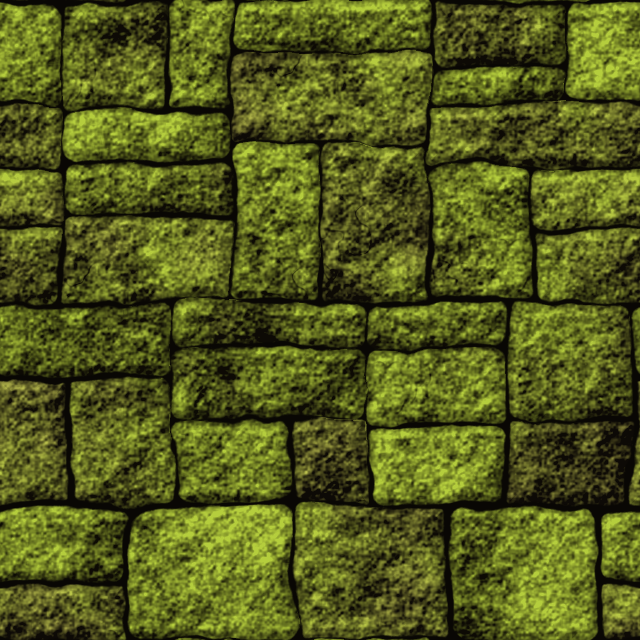
Give the GLSL for this texture, as a WebGL 1 fragment shader.

```glsl
precision highp float;
// Mossy dry-stone wall: three courses are split again and again into
// uneven blocks, whose wobbling rounded edges leave thin black joints.
// Layered tiling noise gives the relief, moss patches, creases and grain.

uniform vec2 u_resolution;

float hash(vec2 p) {
  vec3 q = fract(p.xyx * vec3(0.1031, 0.1030, 0.0973));
  q += dot(q, q.yzx + 33.33);
  return fract((q.x + q.y) * q.z);
}

// Value noise with n cells across the canvas, wrapping at its borders
float noise(vec2 uv, float n) {
  vec2 p = uv * n;
  vec2 f = fract(p);
  vec2 a = mod(floor(p), n);
  vec2 b = mod(floor(p) + 1.0, n);
  f = f * f * (3.0 - 2.0 * f);
  return mix(mix(hash(a + n), hash(vec2(b.x, a.y) + n), f.x),
             mix(hash(vec2(a.x, b.y) + n), hash(b + n), f.x), f.y);
}

float fbm(vec2 uv, float n) {
  float sum = 0.0;
  float amp = 0.434;
  for (int i = 0; i < 5; i++) {
    sum += amp * noise(uv, n);
    amp *= 0.6;
    n *= 2.0;
  }
  return sum;
}

// Returns the depth inside the nearest stone and its random value
vec2 stone(vec2 uv) {
  // Wobble the joints
  uv += 0.016 * (vec2(noise(uv, 9.0), noise(uv + 0.37, 9.0)) - 0.5)
      + 0.007 * (vec2(noise(uv, 36.0), noise(uv + 0.61, 36.0)) - 0.5);

  // Courses, each shifted sideways
  vec2 p = fract(uv);
  vec2 span = p.y < 0.21 ? vec2(0.0, 0.21)
            : p.y < 0.53 ? vec2(0.21, 0.53) : vec2(0.53, 1.0);
  float course = floor(span.y * 40.0);
  p.x = fract(uv.x + hash(vec2(course, 7.0)));

  // Split the block holding p until it is small enough
  vec2 lo = vec2(0.0, span.x);
  vec2 hi = vec2(1.0, span.y);
  float id = 1.0;
  for (int i = 0; i < 7; i++) {
    vec2 size = hi - lo;
    if (size.x * size.y < mix(0.030, 0.062, hash(vec2(id, course + 3.0)))) break;
    float stretch = mix(1.0, 1.8, hash(vec2(id, course + 91.0)));
    vec2 axis = size.x > size.y * stretch ? vec2(1.0, 0.0) : vec2(0.0, 1.0);
    vec2 cut = mix(lo, hi, mix(0.36, 0.64, hash(vec2(id, course + 151.0))));
    float side = step(dot(cut, axis), dot(p, axis));
    lo = mix(lo, cut, axis * side);
    hi = mix(hi, cut, axis * (1.0 - side));
    id = 2.0 * id + side;
  }

  // Rounded box
  float rnd = hash(vec2(id, course + 211.0));
  float radius = mix(0.008, 0.022, rnd);
  vec2 q = abs(p - 0.5 * (lo + hi)) - 0.5 * (hi - lo) + radius;
  float dist = length(max(q, 0.0)) + min(max(q.x, q.y), 0.0) - radius;
  return vec2(-dist, rnd);
}

// Domed stone with a rough face
float height(vec2 uv) {
  vec2 s = stone(uv);
  return 0.005 * smoothstep(0.0, 0.022, s.x) + 0.030 * fbm(uv + s.y * 7.0, 12.0);
}

void main() {
  vec2 uv = gl_FragCoord.xy / u_resolution;
  vec2 s = stone(uv);
  vec2 face = uv + s.y * 7.0;

  // Light from the upper left
  float e = 0.002;
  float h = height(uv);
  vec2 slope = vec2(height(uv + vec2(e, 0.0)) - h, height(uv + vec2(0.0, e)) - h) / e;
  float light = clamp(dot(slope, vec2(0.5, -0.85)), -0.5, 0.5);

  // Brightness from stone, moss patches, grain and relief
  float moss = fbm(face + 0.23, 7.0);
  float grain = 0.5 * noise(face, 140.0) + 0.5 * noise(face + 0.4, 250.0);
  float tone = 0.64 + 0.28 * (s.y - 0.5) + 0.95 * (moss - 0.5)
             + 0.95 * (grain - 0.5) + 0.85 * light;
  tone += 0.16 * smoothstep(0.8, 0.97, noise(face + 0.7, 130.0));

  // Dark pits, winding creases and shaded rims
  tone -= 0.22 * smoothstep(0.61, 0.72, fbm(face + 0.51, 10.0));
  float crease = 1.0 - smoothstep(0.0, 0.014, abs(fbm(face + 0.9, 5.0) - 0.5));
  tone -= 0.25 * crease * smoothstep(0.5, 0.65, noise(face + 0.3, 6.0));
  tone *= mix(0.65, 1.0, smoothstep(0.001, 0.017, s.x));
  tone = clamp(tone, 0.0, 1.25);

  // Brown bare stone to green moss
  vec3 color = mix(vec3(0.05, 0.04, 0.02), vec3(0.59, 0.635, 0.20), tone);
  color.b += 0.03 * tone * tone;
  float green = smoothstep(0.0, 0.6, 0.6 * s.y + 0.8 * moss - 0.2);
  color *= mix(vec3(1.03, 0.94, 1.15), vec3(0.98, 1.03, 0.82), green);

  // Joints of uneven width with crumbled edges
  float crumble = 0.008 * (fbm(uv + 0.13, 30.0) - 0.5) + 0.004 * (noise(uv, 7.0) - 0.5);
  float solid = smoothstep(0.0012, 0.0052, s.x + crumble);
  gl_FragColor = vec4(mix(vec3(0.035, 0.028, 0.014), color, solid), 1.0);
}
```
